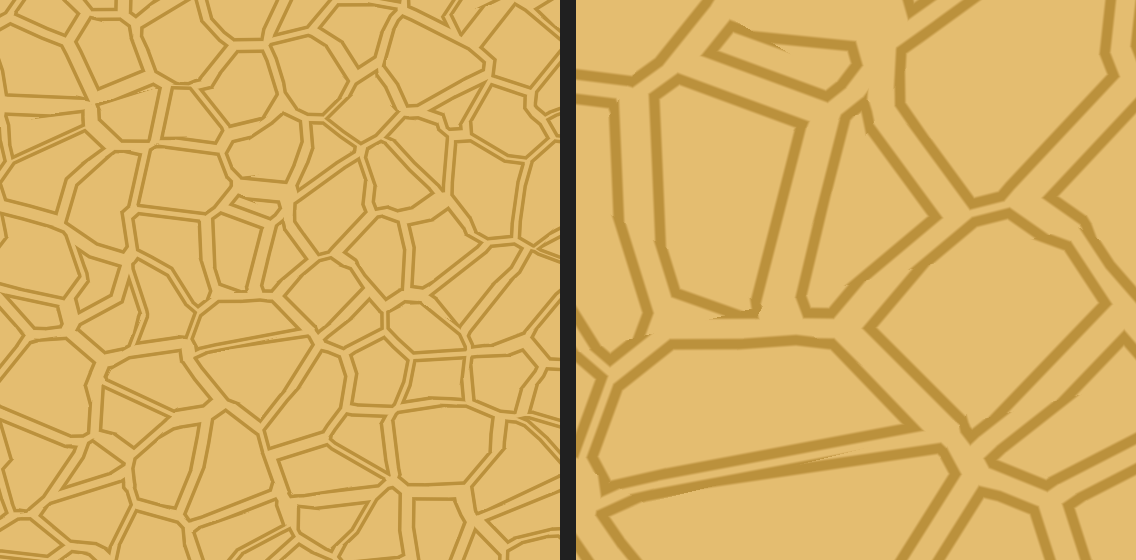
Left: the whole. Right: its middle third, enlarged.
This pattern is drawn by a three.js fragment shader. Its source:

```glsl
// Crazy paving: outlined angular stones on sand, split by uneven joints.
// A weighted Voronoi diagram is bent by a piecewise linear warp, so that the
// straight cell edges get kinks and notches; each cell is inset and stroked.

varying vec2 vUv;

const vec3 SAND = vec3(0.895, 0.740, 0.440);
const vec3 OUTLINE = vec3(0.735, 0.568, 0.235);

const float STONES = 8.3;        // stones across the canvas
const float LINE_WIDTH = 0.0063; // canvas units
const float EDGE_SOFT = 0.0011;  // half width of the smoothed edge
const float GAP_MIN = 0.0065;    // inset of a stone from its joint
const float GAP_MAX = 0.0135;
const float SCATTER = 0.92;      // how far sites leave their grid cell
const float SIZE_SPREAD = 0.22;  // strength of the random site weights
const float WARP = 0.37;         // kink displacement, in stones
const float WARP_FREQ = 0.88;    // kink lattice cells per stone
const mat2 WARP_TURN = mat2(0.857, 0.515, -0.515, 0.857);

vec3 hash3(vec2 p) {
  vec3 h = fract(p.xyx * vec3(0.1031, 0.1030, 0.0973));
  h += dot(h, h.yxz + 33.33);
  return fract((h.xxy + h.yzz) * h.zyx);
}

vec2 kink(vec2 node) {
  return (hash3(node + 71.0).xy * 2.0 - 1.0) * WARP;
}

// Linear interpolation over lattice triangles; also gives the Jacobian.
vec2 warp(vec2 p, out mat2 jacobian) {
  vec2 l = WARP_TURN * p * WARP_FREQ;
  vec2 node = floor(l);
  vec2 f = l - node;
  bool lower = f.x > f.y;
  vec2 a = kink(node);
  vec2 b = kink(node + (lower ? vec2(1.0, 0.0) : vec2(0.0, 1.0)));
  vec2 c = kink(node + 1.0);
  vec2 slopeX = lower ? b - a : c - b;
  vec2 slopeY = lower ? c - b : b - a;
  jacobian = mat2(1.0) + mat2(slopeX, slopeY) * WARP_TURN * WARP_FREQ;
  return p + a + slopeX * f.x + slopeY * f.y;
}

// Site position in xy, weight in z.
vec3 site(vec2 id) {
  vec3 h = hash3(id + 19.0);
  return vec3(id + 0.5 + (h.xy - 0.5) * SCATTER, h.z * SIZE_SPREAD);
}

float power(vec2 q, vec3 s) {
  vec2 r = q - s.xy;
  return dot(r, r) - s.z;
}

// Signed distance to the inset stone edge, positive inside, in stones.
float stoneDistance(vec2 p) {
  mat2 jacobian;
  vec2 q = warp(p, jacobian);

  // Find the stone that owns this point.
  vec2 base = floor(q);
  vec2 ownId = base;
  float ownPower = 1e5;
  for (int j = -2; j <= 2; j++) {
    for (int i = -2; i <= 2; i++) {
      vec2 id = base + vec2(float(i), float(j));
      float w = power(q, site(id));
      if (w < ownPower) {
        ownPower = w;
        ownId = id;
      }
    }
  }

  // Nearest border, with an inset shared by both sides of each joint.
  vec3 own = site(ownId);
  float nearest = 1e5;
  for (int j = -2; j <= 2; j++) {
    for (int i = -2; i <= 2; i++) {
      if (i == 0 && j == 0) continue;
      vec2 id = ownId + vec2(float(i), float(j));
      vec3 other = site(id);
      vec2 across = own.xy - other.xy;
      float span = length(across);
      float border = (power(q, other) - ownPower) / (2.0 * span);
      float inset = mix(GAP_MIN, GAP_MAX, hash3(id + ownId + 137.0).x) * STONES;
      float stretch = length((across / span) * jacobian);
      nearest = min(nearest, (border - inset) / max(stretch, 0.2));
    }
  }
  return nearest;
}

void main() {
  float d = abs(stoneDistance(vUv * STONES + 40.0)) / STONES;
  float halfLine = 0.5 * LINE_WIDTH;
  float ink = 1.0 - smoothstep(halfLine - EDGE_SOFT, halfLine + EDGE_SOFT, d);
  gl_FragColor = vec4(mix(SAND, OUTLINE, ink), 1.0);
}
```
